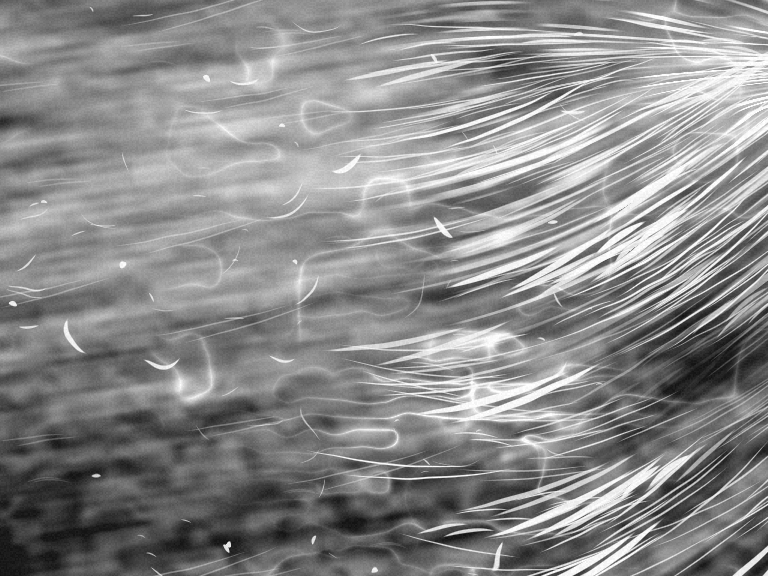
Reproduce this texture procedurally as a Shadertoy shader.

```glsl
float hash(vec2 p) {
    return fract(sin(dot(p, vec2(127.1, 311.7))) * 43758.5453);
}

float noise(vec2 p) {
    vec2 i = floor(p), f = fract(p);
    f = f * f * (3.0 - 2.0 * f);
    return mix(mix(hash(i), hash(i + vec2(1, 0)), f.x),
               mix(hash(i + vec2(0, 1)), hash(i + vec2(1, 1)), f.x), f.y);
}

// Thin curving lines where the noise crosses its middle
float filament(vec2 p, float sharpness) {
    return pow(1.0 - abs(2.0 * noise(p) - 1.0), sharpness);
}

float blob(vec2 p, vec2 center, vec2 radius) {
    vec2 d = (p - center) / radius;
    return exp(-dot(d, d));
}

// Sign and strength of the sweep: upward in the fan, downward along the top
float sweep(float y) {
    return mix(1.0, -0.8, smoothstep(0.8, 0.96, y));
}

float flowSlope(vec2 p) {
    float calm = smoothstep(0.5, 0.3, p.y) * smoothstep(1.1, 0.94, p.x);
    return 0.15 + max(p.x - 0.68, 0.0) * sweep(p.y) - 0.24 * calm;
}

// Coordinate that stays constant along the sweep
float flowCoord(vec2 p) {
    float x = max(p.x - 0.7, 0.0);
    return p.y - 0.15 * p.x - 0.5 * x * x * sweep(p.y);
}

// Tapered, bent line along a slope; a split above zero makes it a staggered pair
float stroke(vec2 d, float slope, float len, float width, float bend, float split) {
    vec2 q = vec2(d.x + slope * d.y, d.y - slope * d.x) * inversesqrt(1.0 + slope * slope);
    float t = q.x / len;
    float steep = 2.0 * bend * t / len;
    float y = q.y - bend * t * t;
    t += sign(y) * split * 3.0 / len;
    float dist = abs(abs(y) - split * (1.0 - 0.4 * t)) * inversesqrt(1.0 + steep * steep);
    float edge = max(1.0 / iResolution.y, 0.002);
    float cover = clamp((width * (1.0 - t * t) - dist) / edge + 0.5, 0.0, 1.0);
    return cover * clamp(5.0 - 5.0 * abs(t), 0.0, 1.0);
}

float background(vec2 p, vec2 warp) {
    float v = flowCoord(p);
    float tone = mix(0.31, 0.56, smoothstep(0.05, 0.7, p.y));

    // Broad pools of light and shade
    tone += 0.11 * blob(p, vec2(0.4, 0.7), vec2(0.4, 0.2));
    tone += 0.38 * blob(p, vec2(1.28, 0.84), vec2(0.2, 0.12));
    tone += 0.17 * blob(p, vec2(0.93, 0.73), vec2(0.24, 0.1));
    tone -= 0.28 * blob(p, vec2(0.03, 0.79), vec2(0.15, 0.025));
    tone -= 0.25 * blob(p, vec2(0.1, 0.98), vec2(0.25, 0.05));
    tone -= 0.3 * blob(p, vec2(0.88, 0.89), vec2(0.09, 0.03));
    tone -= 0.22 * blob(p, vec2(1.25, 0.38), vec2(0.16, 0.11));

    // Streaks along the sweep, crossed by steeper veils
    tone += 0.18 * (noise(vec2(p.x * 2.5, v * 13.0)) - 0.5);
    tone += 0.2 * (noise(vec2(p.x * 5.0 + 7.0, v * 38.0)) - 0.5);
    tone += 0.15 * (noise(vec2(p.x * 9.0, v * 90.0)) - 0.5);
    tone += 0.15 * (noise(vec2(p.x * 2.0, (p.y - 0.45 * p.x) * 22.0)) - 0.5);

    // Mottling and creases
    float rough = mix(1.4, 0.7, smoothstep(0.2, 0.5, p.y));
    tone += 0.2 * rough * (noise((p + warp) * vec2(32.0, 48.0)) - 0.5);
    float patches = smoothstep(0.4, 0.8, noise(p * 6.0 + 3.0));
    tone += 0.3 * rough * patches * filament((p + warp) * vec2(9.0, 15.0), 14.0);

    // Tangle at the lower middle
    float tangle = blob(p, vec2(0.82, 0.25), vec2(0.26, 0.22));
    tone += 0.55 * tangle * filament(vec2(p.x * 5.0, p.y * 34.0) + 28.0 * warp, 9.0);

    // Fine fibres inside the fan
    float fan = smoothstep(0.62, 0.85, p.x) * smoothstep(0.3, 0.55, p.y);
    float fibre = noise(vec2(p.x * 6.0, v * 130.0));
    return tone + fan * (0.4 * smoothstep(0.55, 0.85, fibre) - 0.15);
}

void mainImage(out vec4 fragColor, in vec2 fragCoord) {
    vec2 p = fragCoord / iResolution.y;
    vec2 warp = 0.022 * vec2(noise(p * 24.0), noise(p * 24.0 + 40.0)) - 0.011;
    float dark = 1.0 - clamp(background(p, warp), 0.1, 1.0);

    // Paired bright strands of the fan and the bundles below it
    for (int i = 0; i < 160; i++) {
        float k = float(i);
        vec2 r = vec2(hash(vec2(k, 1.3)), hash(vec2(k, 5.7)));
        vec2 s = vec2(hash(vec2(k, 9.1)), hash(vec2(k, 13.9)));
        vec2 c = vec2(0.7 + 0.66 * r.x, 0.02 + r.y * (1.15 - 0.23 * r.y));
        float gap = blob(c, vec2(1.2, 0.35), vec2(0.16, 0.07))
                  + blob(c, vec2(0.72, 0.5), vec2(0.1, 0.06));
        float slope = flowSlope(c) + (s.x - 0.5) * mix(0.45, 0.17, smoothstep(0.3, 0.6, c.y));
        float len = 0.04 + 0.12 * s.y;
        float width = 0.0013 + 0.005 * s.x * s.x * s.x * s.x * s.x;
        float bend = 0.3 * len * len * sweep(c.y) + 0.012 * (s.y - 0.5);
        float light = (0.55 + 0.45 * fract(7.0 * s.x)) * clamp(1.0 - 1.4 * gap, 0.0, 1.0);
        dark *= 1.0 - light * stroke(p + 0.12 * warp - c, slope, len, width, bend, 0.004 + 0.012 * fract(5.0 * s.y));
    }

    // Faint long wisps on the left
    for (int i = 0; i < 24; i++) {
        float k = float(i);
        vec2 c = vec2(0.7 * hash(vec2(k, 21.1)), hash(vec2(k, 24.7)));
        float h = hash(vec2(k, 28.3));
        dark *= 1.0 - (0.12 + 0.3 * h) * stroke(p + 0.15 * warp - c, 0.4 * h - 0.06, 0.03 + 0.14 * h * h, 0.0014, 0.015 * (h - 0.5), 0.01 * h);
    }

    // Small crumpled glints
    for (int i = 0; i < 90; i++) {
        float k = float(i);
        vec2 c = vec2(1.05 * hash(vec2(k, 31.7)), hash(vec2(k, 35.3)));
        vec2 s = vec2(hash(vec2(k, 39.9)), hash(vec2(k, 43.1)));
        float len = 0.006 + 0.036 * s.x * s.x;
        float width = 0.001 + 0.0045 * s.y * s.y * s.y * s.y;
        float turn = 2.0 * fract(9.0 * s.x) - 1.0;
        dark *= 1.0 - (0.4 + 0.55 * s.y) * stroke(p + 0.7 * warp - c, 3.0 * turn * turn * turn, len, width, 0.8 * len * (s.x - 0.5), 0.0);
    }

    // Film grain
    float grain = 0.05 * (hash(floor(p * 384.0)) - 0.5);
    fragColor = vec4(vec3(clamp(0.985 - 0.985 * dark + grain, 0.0, 1.0)), 1.0);
}
```
